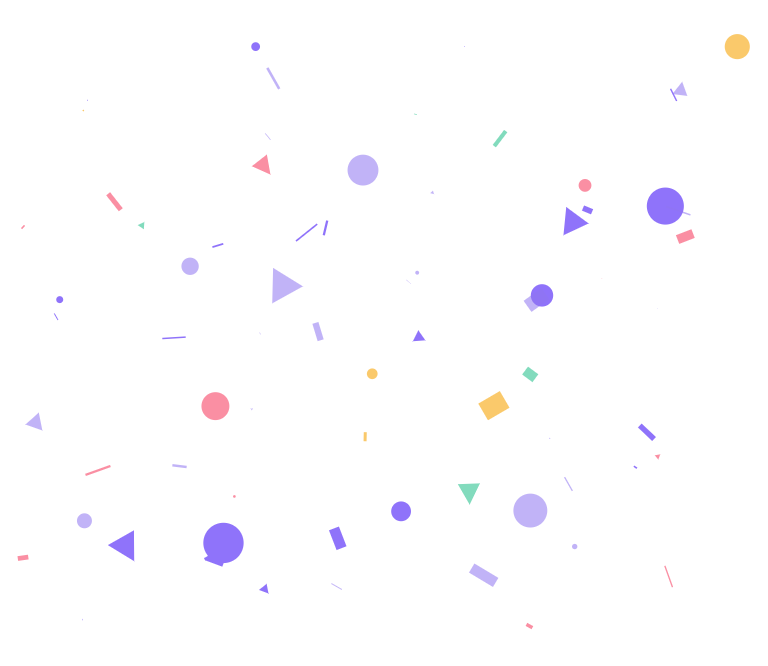
Reproduce this background procedurally as a Shadertoy shader.

```glsl
#define CIRCLES 20
#define TRIANGLES 15
#define BARS 37
#define CIRCLE_RADIUS 0.0315
#define TRIANGLE_RADIUS 0.032
#define BAR_HALF_LENGTH 0.021
#define SIZE_FALLOFF 1.6
#define JITTER 0.16
#define MARGIN_LOW vec2(0.03, 0.06)
#define MARGIN_HIGH vec2(0.96, 0.93)

const vec4 VIOLET   = vec4(0.56, 0.45, 0.98, 1.0);
const vec4 LAVENDER = vec4(0.56, 0.46, 0.94, 0.55);  // translucent violet
const vec4 PINK     = vec4(0.98, 0.56, 0.64, 1.0);
const vec4 MINT     = vec4(0.51, 0.86, 0.74, 1.0);
const vec4 AMBER    = vec4(0.98, 0.79, 0.42, 1.0);

float hash(float n) {
    return fract(sin(n * 127.1 + 3.7) * 43758.5);
}

mat2 rotation(float a) {
    float c = cos(a), s = sin(a);
    return mat2(c, -s, s, c);
}

// Pick a colour from a 0..1 tone; mintEnd sets where amber takes over
vec4 palette(float tone, float mintEnd) {
    if (tone < 0.34) return VIOLET;
    if (tone < 0.64) return LAVENDER;
    if (tone < 0.83) return PINK;
    return tone < mintEnd ? MINT : AMBER;
}

// Evenly spread sequence, loosened by random offsets
vec2 scatter(float id) {
    vec2 p = fract(vec2(0.22, 0.13) + id * vec2(0.7549, 0.5698));
    p += JITTER * (vec2(hash(id), hash(id + 91.3)) - 0.5);
    return mix(MARGIN_LOW, MARGIN_HIGH, clamp(p, 0.0, 1.0));
}

float fill(float d, float px) {
    return clamp(0.5 - d / px, 0.0, 1.0);
}

float triangleDistance(vec2 p, float radius) {
    return max(abs(p.x) * 0.866 + p.y * 0.5, -p.y) - radius * 0.5;
}

// Area coverage per axis keeps hairline bars faint rather than thick
float barCoverage(vec2 p, vec2 halfSize, float px) {
    vec2 cover = clamp(0.5 + (halfSize - abs(p)) / px, vec2(0.0), min(vec2(1.0), 2.0 * halfSize / px));
    return cover.x * cover.y;
}

void mainImage(out vec4 fragColor, in vec2 fragCoord) {
    float px = 1.0 / iResolution.y;
    vec2 uv = fragCoord * px;
    vec2 canvas = vec2(iResolution.x * px, 1.0);
    vec3 color = vec3(1.0);

    for (int i = 0; i < CIRCLES + TRIANGLES + BARS; i++) {
        float id = float(i);
        vec2 p = rotation(6.2832 * hash(id + 17.9)) * (uv - scatter(id) * canvas);
        vec4 ink;
        float cover;

        // Each kind runs from its largest member to its smallest
        if (i < CIRCLES) {
            float rank = (id + 0.5) / float(CIRCLES);
            float radius = CIRCLE_RADIUS * pow(1.0 - rank, SIZE_FALLOFF);
            cover = fill(length(p) - radius, px);
            ink = palette(fract(0.02 + 0.17 * id), 0.0);
        } else if (i < CIRCLES + TRIANGLES) {
            float k = id - float(CIRCLES);
            float rank = (k + 0.5) / float(TRIANGLES);
            float radius = TRIANGLE_RADIUS * pow(1.0 - rank, SIZE_FALLOFF);
            p.x *= mix(0.92, 1.1, hash(id + 5.1));
            cover = fill(triangleDistance(p, radius), px);
            ink = palette(fract(0.40 + 0.83 * k), 1.0);
        } else {
            float k = id - float(CIRCLES + TRIANGLES);
            float halfLength = BAR_HALF_LENGTH * (1.0 - k / float(BARS));
            float slimness = hash(id + 41.7);
            float ratio = mix(0.06, 0.8, slimness * slimness);
            cover = barCoverage(p, halfLength * vec2(1.0, ratio), px);
            ink = palette(fract(0.50 + 0.618 * k), 0.92);
        }
        color = mix(color, ink.rgb, ink.a * cover);
    }
    fragColor = vec4(color, 1.0);
}
```
